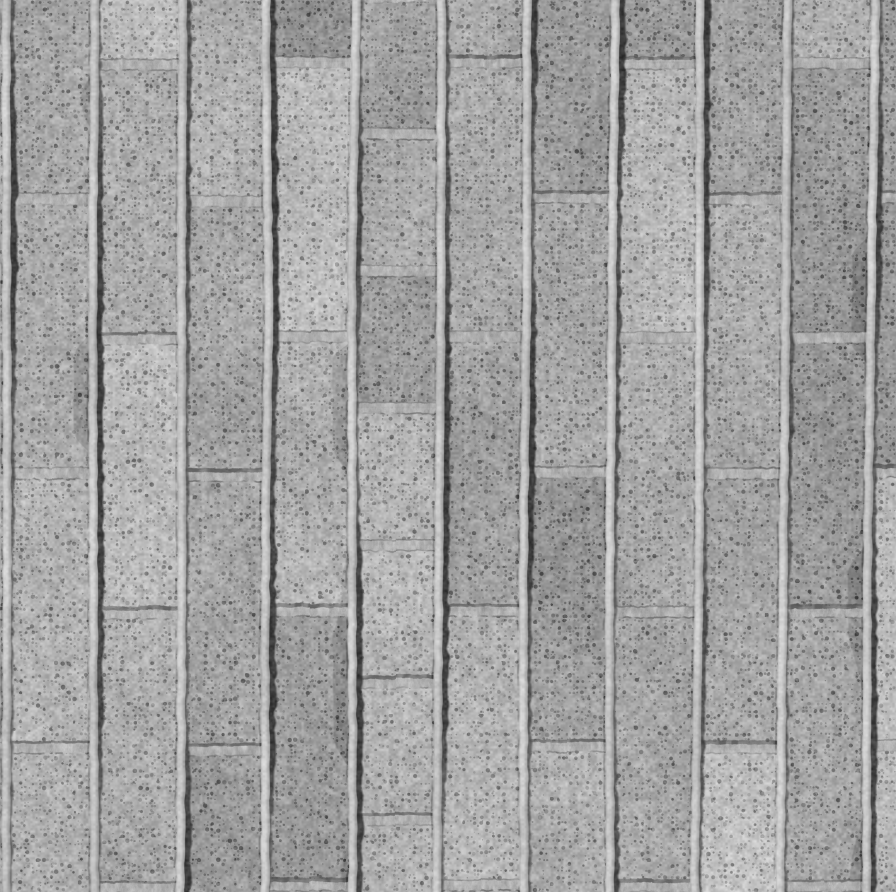
Write a Shadertoy shader that draws this texture.

```glsl
// Grey speckled bricks stood on end in eleven staggered columns, with raised
// pale mortar beads that cast a dark shadow to their right. Joints come from
// signed offsets to the nearest line; wear comes from hashed value noise.

#define PITCH 0.0962        // column spacing
#define FIRST_BEAD 0.0095   // x of the first vertical bead
#define BRICK_LENGTH 0.3075
#define STAGGER vec2(0.776, 0.929) // joint heights of even and odd columns
#define SHORT_COLUMN 4.0    // this column holds half bricks
#define SHORT_OFFSET 0.847
#define LEAN 0.008          // tilt of the beads towards the right side
#define BEAD_HALF 0.0048
#define JOINT_HALF 0.0062
#define TONE_RANGE vec2(0.595, 0.745)
#define SPECKLE 0.27
#define GRAIN 0.15

float hash(vec2 p) {
    return fract(sin(dot(p, vec2(127.1, 311.7))) * 43758.545);
}

float noise(vec2 p) {
    vec2 i = floor(p), f = fract(p);
    f = f * f * (3.0 - 2.0 * f);
    return mix(mix(hash(i), hash(i + vec2(1, 0)), f.x),
               mix(hash(i + vec2(0, 1)), hash(i + vec2(1, 1)), f.x), f.y);
}

float fbm(vec2 p) {
    float sum = 0.0, amp = 0.5;
    for (int i = 0; i < 4; i++) {
        sum += amp * noise(p);
        p = p * 2.03 + 17.7;
        amp *= 0.5;
    }
    return sum / 0.9375;
}

// Smooth-edged band of the given half width around d = 0
float band(float d, float halfWidth, float soft) {
    return 1.0 - smoothstep(halfWidth - soft, halfWidth + soft, abs(d));
}

// One random dot in a fraction of the cells
float speckles(vec2 uv, float cells, float density) {
    vec2 p = uv * cells, id = floor(p);
    vec2 centre = 0.3 + 0.4 * vec2(hash(id + 3.1), hash(id + 8.7));
    float radius = mix(0.15, 0.38, hash(id + 5.3));
    float soft = max(0.12, 0.6 * cells / iResolution.y);
    float dotMask = 1.0 - smoothstep(radius - soft, radius + soft, length(p - id - centre));
    return dotMask * step(hash(id), density) * mix(0.4, 1.0, hash(id + 1.9));
}

void mainImage(out vec4 fragColor, in vec2 fragCoord) {
    vec2 uv = fragCoord / iResolution.xy;
    float soft = max(0.0009, 0.7 / iResolution.y);

    // Nearest vertical bead, slightly bent, and the column beside it
    float x = uv.x - FIRST_BEAD - LEAN * uv.x * (uv.y - 0.5);
    float bead = floor(x / PITCH + 0.5);
    float bend = 0.006 * (noise(vec2(bead * 7.3, uv.y * 3.0)) - 0.5);
    float dx = x - bead * PITCH - bend + 0.0016 * (noise(vec2(bead * 31.0, uv.y * 70.0)) - 0.5);
    float column = bead - step(dx, 0.0);

    // Nearest cross joint in this column
    bool isShort = column == SHORT_COLUMN;
    float brickLength = isShort ? 0.5 * BRICK_LENGTH : BRICK_LENGTH;
    float offset = isShort ? SHORT_OFFSET : (mod(column, 2.0) < 0.5 ? STAGGER.x : STAGGER.y);
    float row = (uv.y - offset + 0.006 * (hash(vec2(column, 4.0)) - 0.5)) / brickLength;
    float joint = floor(row + 0.5);
    float dy = (row - joint) * brickLength;
    vec2 jointId = vec2(column, joint);
    vec2 brickId = vec2(column, floor(row));

    // Brick face: own tone, clouding, grain and dark specks
    float brickTone = mix(TONE_RANGE.x, TONE_RANGE.y, hash(brickId + 12.4));
    float shade = brickTone + 0.13 * (fbm(uv * vec2(9.0, 7.0) + brickId * 3.7) - 0.5);
    float grain = noise(uv * 370.0) + noise(uv * 190.0 + 40.0) - 1.0;
    shade += GRAIN * grain * 0.7;
    float specks = speckles(uv, 150.0, 0.30) + 0.7 * speckles(uv + 0.37, 235.0, 0.28);
    shade -= SPECKLE * min(specks, 1.0);

    // Damp stains along the right edge of some bricks
    float stainWidth = 0.022 * smoothstep(0.5, 0.72, noise(vec2(column * 5.1, uv.y * 9.0)));
    float stain = step(dx, 0.0) * step(0.55, hash(vec2(column, 21.0)))
                * smoothstep(-soft, 2.0 * soft, dx + stainWidth);
    shade -= 0.09 * stain;

    // Cross joint: rough pale mortar, dark upper lip, weaker lower lip
    float depth = hash(jointId + 6.2);
    float ragged = 0.003 * (fbm(uv * vec2(160.0, 50.0)) - 0.5);
    float d = dy + ragged + 0.003 * (hash(jointId) - 0.5) * dx / PITCH;
    float mortar = 0.70 + 0.28 * (fbm(uv * vec2(230.0, 110.0)) - 0.5);
    shade = mix(shade, mortar, 0.85 * band(d, JOINT_HALF, soft));
    float chips = smoothstep(0.25, 0.65, noise(uv * vec2(150.0, 90.0)));
    float upperLip = band(d - JOINT_HALF, mix(0.0008, 0.0027, depth * depth), soft);
    float lowerLip = band(d + JOINT_HALF, 0.0009, soft);
    shade = mix(shade, 0.32, upperLip * mix(0.35, 0.85, depth) * mix(0.6, 1.0, chips));
    shade = mix(shade, 0.38, lowerLip * chips * mix(0.2, 0.75, hash(jointId + 9.5)));

    // Shadow on the right of each bead, deeper in some stretches
    float shadowDepth = smoothstep(0.15, 0.8, noise(vec2(bead * 13.7, uv.y * 4.0 + 2.0)));
    float shadowEnd = BEAD_HALF + mix(0.0022, 0.0068, shadowDepth)
                    + 0.003 * (noise(vec2(bead * 3.0, uv.y * 110.0)) - 0.5);
    float shadow = step(0.0, dx) * (1.0 - smoothstep(shadowEnd - 0.0018, shadowEnd + 0.0018, dx));
    shade = mix(shade, mix(0.38, 0.2, shadowDepth) + 0.1 * grain, 0.9 * shadow);
    shade -= 0.14 * band(dx + BEAD_HALF + 0.001, 0.0013, soft) * chips;

    // Rounded bead, bright on the left and falling off to the right
    float across = dx / BEAD_HALF;
    float beadShade = 0.79 - 0.16 * smoothstep(-0.1, 1.0, across)
                    - 0.08 * smoothstep(-0.5, -1.0, across) + 0.06 * grain
                    + 0.08 * (noise(vec2(bead * 9.0, uv.y * 14.0)) - 0.5);
    shade = mix(shade, beadShade, band(dx, BEAD_HALF, soft));

    fragColor = vec4(vec3(clamp(shade, 0.0, 1.0)), 1.0);
}
```
